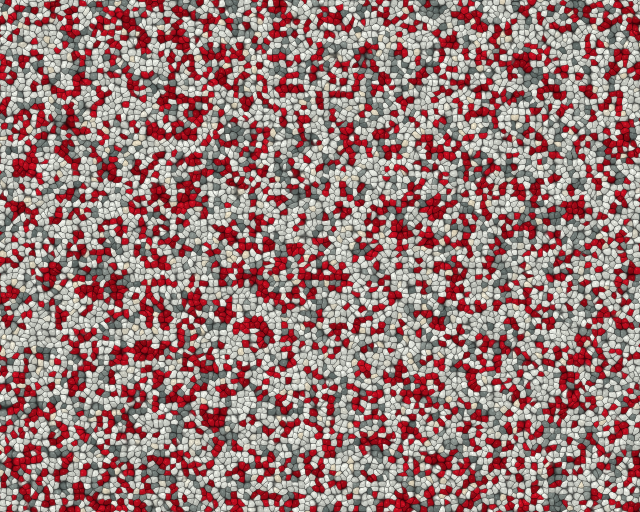
Give the GLSL for this texture, as a Shadertoy shader.

```glsl
// Coloured stone granulate: tightly packed white, red and grey grains.
// A jittered cell pattern with stretched distances shapes the grains, and
// gradient noise gathers their colours into small, irregular clusters.

vec2 hash22(vec2 p) {
    vec3 q = fract(vec3(p.xyx) * vec3(0.1031, 0.1030, 0.0973));
    q += dot(q, q.yzx + 33.33);
    return fract((q.xx + q.yz) * q.zy);
}

float gradientNoise(vec2 p) {
    vec2 i = floor(p), f = fract(p);
    vec2 u = f * f * f * (f * (f * 6.0 - 15.0) + 10.0);
    vec2 e = vec2(0.0, 1.0);
    float a = dot(hash22(i) * 2.0 - 1.0, f);
    float b = dot(hash22(i + e.yx) * 2.0 - 1.0, f - e.yx);
    float c = dot(hash22(i + e.xy) * 2.0 - 1.0, f - e.xy);
    float d = dot(hash22(i + e.yy) * 2.0 - 1.0, f - e.yy);
    return mix(mix(a, b, u.x), mix(c, d, u.x), u.y);
}

vec3 grainColor(vec2 id) {
    vec2 pick = hash22(id + 71.0);
    vec2 tone = hash22(id + 193.0);
    float redness = pick.x + 0.9 * gradientNoise(id * 0.29 + 5.3);
    float greyness = pick.y + 0.9 * gradientNoise(id * 0.23 + 47.7);

    vec3 red = mix(vec3(0.50, 0.02, 0.06), vec3(0.74, 0.05, 0.12), tone.x);
    vec3 grey = mix(vec3(0.34, 0.38, 0.37), vec3(0.54, 0.57, 0.55), tone.x);
    vec3 white = mix(vec3(0.71, 0.72, 0.69), vec3(0.87, 0.88, 0.85), tone.x);
    white = mix(white, vec3(0.84, 0.79, 0.68), 0.8 * smoothstep(0.86, 1.0, tone.y));

    if (redness > 0.72) return red;
    return greyness > 0.82 ? grey : white;
}

void mainImage(out vec4 fragColor, in vec2 fragCoord) {
    // About 84 grains fit the height of the canvas
    vec2 p = fragCoord / iResolution.y * 84.0 + 300.0;
    p += 0.12 * vec2(gradientNoise(p * 1.7), gradientNoise(p * 1.7 + 31.0));
    vec2 cell = floor(p);

    // Blend the nearest grains softly and keep the two smallest distances
    vec3 color = vec3(0.0);
    float total = 0.0, nearest = 9.0, second = 9.0;
    vec2 offset = vec2(0.0);
    for (int y = -1; y <= 1; y++) {
        for (int x = -1; x <= 1; x++) {
            vec2 id = cell + vec2(x, y);
            vec2 shape = hash22(id + 17.0);
            vec2 toGrain = p - id - mix(vec2(0.1), vec2(0.9), hash22(id));
            float angle = shape.x * 6.2832;
            vec2 axis = vec2(cos(angle), sin(angle));
            vec2 local = vec2(dot(toGrain, axis), dot(toGrain, vec2(-axis.y, axis.x)));
            float stretch = mix(1.0, 1.35, shape.y);
            float dist = length(local * vec2(1.0 / stretch, stretch));

            float weight = exp(-15.0 * dist);
            color += weight * grainColor(id);
            total += weight;
            if (dist < nearest) {
                second = nearest;
                nearest = dist;
                offset = toGrain;
            } else {
                second = min(second, dist);
            }
        }
    }
    color /= total;

    // Dark gaps between grains, rounded lighting and a small wet glint
    float body = smoothstep(0.0, 0.26, second - nearest);
    float depth = smoothstep(0.45, 0.85, nearest);
    color *= mix(0.66, 1.03, body) * (1.0 - 0.45 * depth);
    color *= 1.0 + 0.10 * dot(offset, vec2(-0.4, 0.9));
    color += 0.10 * body * smoothstep(0.22, 0.0, length(offset - vec2(-0.08, 0.14)));
    color *= 1.0 + 0.12 * gradientNoise(p * 2.3 + 11.0);

    fragColor = vec4(clamp(color, 0.0, 1.0), 1.0);
}
```
